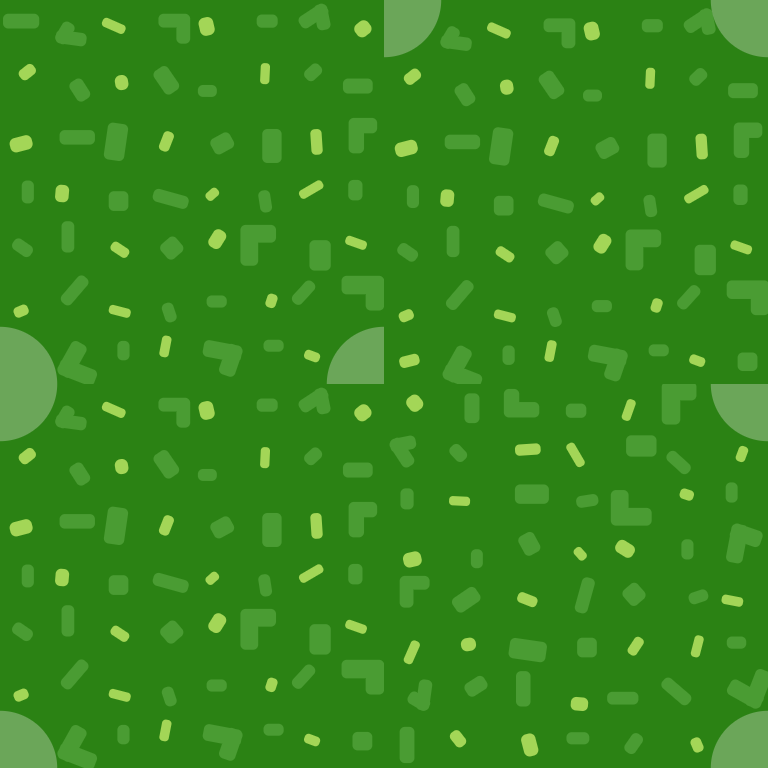
Give the GLSL for this pattern, as a Shadertoy shader.

```glsl
// Confetti camouflage: two by two tiles of rounded chips, bent chips and bright flecks,
// scattered on a jittered grid with one shape per cell. One tile is nudged, one is
// turned a quarter, and pale quarter discs cover some of the tile corners.

const float TILES = 2.0;                      // tiles across and down
const vec2  GRID = vec2(8.0, 7.0);            // shapes in one tile
const float JITTER = 0.42;                    // spread of a shape in its cell
const float MARGIN = 0.055;                   // keeps centres inside the tile
const float DISC_RADIUS = 0.149;              // in tiles
const float CORNER = 0.0135;                  // chip corner radius, in tiles
const float BENT_SHARE = 0.30;                // share of chips that are bent
const float TILTED_SHARE = 0.35;              // share of chips off the axes
const vec2  NUDGE = vec2(0.003, -0.012);      // offset of the upper right tile
const vec2  TURN_NUDGE = vec2(0.005, 0.005);  // offset of the turned tile

const vec3 GROUND = vec3(0.17, 0.51, 0.08);
const vec3 CHIP   = vec3(0.29, 0.61, 0.20);
const vec3 DISC   = vec3(0.42, 0.65, 0.35);
const vec3 FLECK  = vec3(0.64, 0.84, 0.34);

const float HALF_PI = 1.5707963;

vec4 hash4(vec2 p, float salt) {
    vec4 q = fract(vec4(p.xyx, p.y + salt) * vec4(0.1031, 0.1030, 0.0973, 0.1099) + salt * 0.137);
    q += dot(q, q.wzxy + 33.33);
    return fract((q.xxyz + q.yzzw) * q.zywx);
}

vec2 rotate(vec2 p, float angle) {
    float c = cos(angle), s = sin(angle);
    return vec2(c * p.x + s * p.y, c * p.y - s * p.x);
}

float roundedBox(vec2 p, vec2 halfSize, float radius) {
    radius = min(radius, min(halfSize.x, halfSize.y));
    vec2 q = abs(p) - halfSize + radius;
    return length(max(q, 0.0)) + min(max(q.x, q.y), 0.0) - radius;
}

// Straight arm of the given length that starts at the origin and runs along x
float arm(vec2 p, float len, float halfWidth) {
    return roundedBox(p - vec2(0.5 * len, 0.0), vec2(0.5 * len + halfWidth, halfWidth), CORNER);
}

float bentChip(vec2 p, float opening, vec4 rnd) {
    float halfWidth = mix(0.0145, 0.0245, rnd.x);
    vec2 len = halfWidth * vec2(2.6, mix(1.4, 2.4, rnd.y));
    p += 0.5 * len;
    return min(arm(p, len.x, halfWidth), arm(rotate(p, opening), len.y, halfWidth));
}

float chip(vec2 p, vec4 rnd, vec4 form) {
    bool tilted = rnd.z < TILTED_SHARE;
    float tilt = tilted ? mix(-0.9, 0.9, form.z) : 0.0;
    p = rotate(p, floor(rnd.w * 4.0) * HALF_PI + tilt);
    if (form.w < BENT_SHARE)
        return bentChip(p, tilted ? mix(1.0, HALF_PI, form.x) : HALF_PI, form);
    vec2 halfSize = vec2(mix(0.024, 0.050, form.x * form.x),
                         mix(0.0155, 0.028, form.y * form.y * form.y));
    return roundedBox(p, halfSize, CORNER);
}

float fleck(vec2 p, vec4 rnd, vec4 form) {
    vec2 halfSize = vec2(mix(0.017, 0.034, form.x), mix(0.012, 0.022, form.y * form.y));
    return roundedBox(rotate(p, rnd.z * 2.0 * HALF_PI), halfSize, 0.8 * halfSize.y);
}

// Distances to the nearest chip (x) and fleck (y) of one tile
vec2 scatter(vec2 p) {
    vec2 nearest = vec2(1.0);
    vec2 home = floor(p * GRID);
    for (int j = -1; j <= 1; j++)
    for (int i = -1; i <= 1; i++) {
        vec2 cell = home + vec2(i, j);
        if (any(lessThan(cell, vec2(0.0))) || any(greaterThanEqual(cell, GRID))) continue;
        vec4 rnd = hash4(cell, 3.7), form = hash4(cell, 11.3);
        vec2 centre = (cell + 0.5 + JITTER * (rnd.xy - 0.5)) / GRID;
        vec2 local = p - clamp(centre, MARGIN, 1.0 - MARGIN);
        // A skewed lattice spreads the flecks evenly: three cells of eight
        if (mod(3.0 * cell.x + 2.0 * cell.y, 8.0) < 2.5)
            nearest.y = min(nearest.y, fleck(local, rnd, form));
        else
            nearest.x = min(nearest.x, chip(local, rnd, form));
    }
    return nearest;
}

// Upper tiles carry discs along one horizontal edge, lower tiles along one vertical edge
float cornerDiscs(vec2 p, vec2 tile) {
    vec2 toSide = min(p, 1.0 - p);
    vec2 offset = tile.y > 0.5 ? vec2(toSide.x, p.y - tile.x) : vec2(p.x - tile.x, toSide.y);
    return length(offset) - DISC_RADIUS;
}

void mainImage(out vec4 fragColor, in vec2 fragCoord) {
    vec2 p = fragCoord / iResolution.xy * TILES;
    float pixel = TILES / iResolution.y;
    vec2 tile = floor(p);
    p = fract(p);

    // Right-hand tiles: upper one nudged, lower one turned
    vec2 q = p;
    if (tile.x > 0.5) {
        vec2 turned = p - TURN_NUDGE;
        q = tile.y > 0.5 ? p - NUDGE : vec2(turned.y, 1.0 - turned.x);
    }

    vec3 dist = vec3(scatter(q), cornerDiscs(p, tile));
    vec3 cover = clamp(0.5 - dist / pixel, 0.0, 1.0);
    vec3 color = mix(GROUND, CHIP, cover.x);
    color = mix(color, FLECK, cover.y);
    color = mix(color, DISC, cover.z);
    fragColor = vec4(color, 1.0);
}
```
